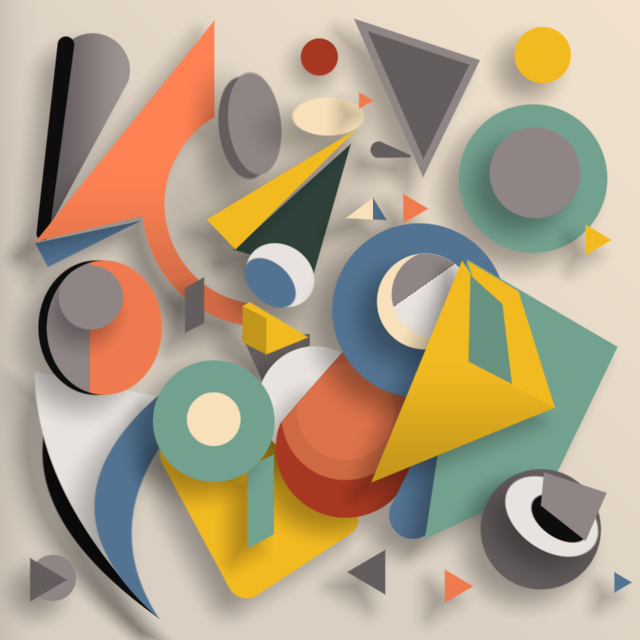
Reproduce this background procedurally as a three.js fragment shader.

```glsl
// Layered paper-cut abstract: cones, discs, shards and swooshes casting soft shadows.
#define EDGE .0016
#define LIFT vec2(.026, .022)
#define BLUR .032
#define SHADOW .3
#define DIM .7
#define DEEP .1
varying vec2 vUv;

const vec3 CREAM = vec3(.97, .88, .73);
const vec3 WHITE = vec3(.91, .89, .87);
const vec3 GRAY = vec3(.56, .52, .52);
const vec3 CORAL = vec3(.94, .48, .31);
const vec3 BRICK = vec3(.66, .22, .13);
const vec3 GOLD = vec3(.95, .73, .13);
const vec3 GREEN = vec3(.45, .63, .56);
const vec3 BLUE = vec3(.32, .45, .57);

vec2 q; // point at which the shapes are measured

float cover(float d, float w) { return 1. - smoothstep(-w, w, d); }
float disc(float x, float y, float r) { return length(q - vec2(x, y)) - r; }

// Ellipse: centre, radii and turn
float oval(float x, float y, float rx, float ry, float turn) {
  float c = cos(turn), s = sin(turn);
  vec2 k = q - vec2(x, y);
  k = vec2(c * k.x + s * k.y, c * k.y - s * k.x);
  return (length(k / vec2(rx, ry)) - 1.) * min(rx, ry);
}

// Capsule whose radius changes from end to end
float taper(float ax, float ay, float bx, float by, float ra, float rb) {
  vec2 k = vec2(bx - ax, by - ay), f = q - vec2(ax, ay);
  float h = clamp(dot(f, k) / dot(k, k), 0., 1.);
  return length(f - k * h) - mix(ra, rb, h);
}

// Signed distance to a four-cornered polygon
float quad(float ax, float ay, float bx, float by, float cx, float cy, float dx, float dy) {
  vec2 v[4];
  v[0] = vec2(ax, ay); v[1] = vec2(bx, by); v[2] = vec2(cx, cy); v[3] = vec2(dx, dy);
  float d = 9., side = 1.;
  vec2 u = v[3];
  for (int i = 0; i < 4; i++) {
    vec2 w = v[i], k = u - w, f = q - w;
    vec2 g = f - k * clamp(dot(f, k) / max(dot(k, k), .00001), 0., 1.);
    d = min(d, dot(g, g));
    bvec3 hit = bvec3(q.y >= w.y, q.y < u.y, k.x * f.y > k.y * f.x);
    if (all(hit) || all(not(hit))) side = -side;
    u = w;
  }
  return side * sqrt(d);
}
float tri(float ax, float ay, float bx, float by, float cx, float cy) {
  return quad(ax, ay, bx, by, cx, cy, cx, cy);
}
// Small pennant; a negative size points left
float flag(float x, float y, float s) { return tri(x, y + s, x + 1.7 * s, y, x, y - s); }

// Pointed sheet with a large bite and a curling tail
float sail() {
  float bite = disc(.414, .681, .157);
  float tail = max(bite - .035, max(q.x - .39, q.y - .69));
  return max(min(tri(.335, .968, .055, .622, .335, .69), tail), -bite);
}
// Region between two curves that meet in a low tip
float swoosh(vec2 l, vec2 r) {
  float t = q.y - .034, x = q.x - .248;
  float d = max(t * (l.x + l.y * t) - x, x - t * (r.x + r.y * t));
  return max(max(d * DIM, -t), q.y + .2 * q.x - .43);
}
float coin() { return oval(.383, .8, .041, .08, .12); }
float egg() { return oval(.15, .488, .09, .105, 0.); }
float frame() { return tri(.553, .971, .75, .906, .661, .723); }
float wheel() { return disc(.664, .529, .075); }
float drum(float y, float r) {
  return max(disc(.54, y, r), dot(q - vec2(.535, .45), vec2(-.756, .655)));
}

#define PAINT(D, INK) col = mix(col, INK, cover(D, EDGE));
#define CAST(D, INK) q += LIFT; col *= 1. - SHADOW * cover(D, BLUR); q = vUv; PAINT(D, INK)

void main() {
  q = vUv;
  // Warm ground with a shaded middle and left side
  vec3 col = mix(vec3(.85, .81, .76), vec3(.94, .88, .8), smoothstep(.5, 2., q.x + q.y));
  col *= 1. - .15 * cover(disc(.4, .6, .2), .1) - .15 * cover(q.x, .07);
  // Upper left: leaf, sail, block and coin
  CAST(taper(.145, .89, .07, .64, .058, .004), GRAY * mix(DIM, 1.1, smoothstep(.08, .2, q.x)))
  PAINT(taper(.103, .93, .067, .635, .013, .01), GRAY * DEEP)
  CAST(tri(.055, .62, .22, .655, .075, .583), BLUE)
  CAST(sail(), CORAL * mix(.86, 1.06, smoothstep(.5, .75, q.y)))
  CAST(quad(.289, .55, .319, .567, .319, .495, .289, .48), GRAY * DIM)
  CAST(coin(), GRAY * DIM)
  q -= vec2(.015, .007);
  PAINT(coin(), GRAY)
  // Top: discs, hollow triangle, cream chip
  CAST(disc(.499, .911, .029), BRICK)
  CAST(disc(.848, .914, .044), GOLD)
  CAST(frame(), GRAY)
  PAINT(frame() + .012, GRAY * DIM)
  CAST(oval(.513, .818, .056, .03, 0.), CREAM)
  CAST(flag(.561, .843, .013), CORAL)
  CAST(taper(.592, .766, .64, .756, .013, .002), GRAY * DIM)
  // Two-sided cone and dome
  CAST(tri(.548, .775, .365, .61, .49, .572), GREEN * .4)
  CAST(tri(.557, .798, .323, .657, .368, .61), GOLD)
  CAST(oval(.438, .57, .056, .047, -.6), WHITE)
  PAINT(oval(.422, .558, .047, .03, -.75), BLUE)
  // Right: target and small flags
  CAST(disc(.833, .721, .116), GREEN)
  CAST(disc(.836, .73, .071), GRAY)
  CAST(flag(.915, .625, .024), GOLD)
  CAST(tri(.54, .659, .583, .691, .604, .656), mix(CREAM, BLUE, step(.583, q.x)))
  CAST(flag(.63, .674, .023), CORAL)
  // Left: swooshes and split disc
  vec2 rim = vec2(-1., 1.29), fold = vec2(-1.15, 3.3);
  CAST(swoosh(vec2(-1.4, 2.7), rim), GRAY * DEEP)
  CAST(swoosh(rim, fold), WHITE)
  CAST(swoosh(fold, vec2(-.64, 2.42)), BLUE)
  CAST(egg(), GRAY * DEEP)
  q.x -= .013;
  PAINT(egg(), mix(GRAY, CORAL, step(.14, vUv.x)))
  CAST(disc(.142, .535, .05), GRAY)
  // Lower middle: gold sheet, box, red drum, ring
  CAST(quad(.28, .29, .385, .095, .53, .19, .44, .32) - .03, GOLD)
  CAST(quad(.378, .475, .484, .478, .484, .46, .41, .405), GRAY * DIM)
  PAINT(quad(.39, .528, .482, .473, .416, .446, .379, .522), GOLD)
  PAINT(quad(.379, .522, .416, .503, .416, .446, .379, .465), GOLD * .8)
  CAST(disc(.492, .37, .089), WHITE)
  CAST(drum(.3, .109), BRICK)
  PAINT(drum(.35, .1), CORAL * .86)
  PAINT(drum(.357, .076), CORAL * .92)
  CAST(quad(.387, .27, .428, .29, .428, .165, .387, .143), GREEN)
  CAST(disc(.334, .342, .095), GREEN)
  PAINT(disc(.334, .345, .042), CREAM)
  // Blue wheel, green sheet, gold pyramid
  CAST(disc(.655, .515, .136), BLUE)
  CAST(wheel(), CREAM)
  PAINT(max(disc(.68, .54, .068), wheel()), mix(WHITE, GRAY, step(.09, q.y - .7 * q.x)))
  CAST(taper(.7, .3, .645, .195, .04, .037), BLUE)
  CAST(quad(.73, .595, .965, .458, .865, .25, .664, .158), GREEN)
  CAST(tri(.722, .593, .867, .363, .58, .246), GOLD * mix(.82, 1., smoothstep(.25, .45, q.y)))
  PAINT(quad(.73, .593, .81, .545, .867, .363, .797, .4), GOLD)
  PAINT(quad(.735, .57, .785, .525, .8, .4, .732, .435), GREEN * .9)
  // Bottom: bowl, dome and shards
  CAST(disc(.845, .173, .094), GRAY * DIM)
  CAST(oval(.862, .193, .08, .053, -.6), WHITE)
  PAINT(oval(.875, .19, .05, .03, -.6), GRAY * DEEP)
  PAINT(quad(.85, .262, .948, .23, .915, .155, .845, .21), GRAY)
  CAST(disc(.083, .097, .036), GRAY)
  PAINT(flag(.047, .094, .034), GRAY * DIM)
  CAST(flag(.602, .106, -.035), GRAY * DIM)
  CAST(flag(.695, .084, .026), CORAL)
  CAST(flag(.96, .09, .016), BLUE)
  gl_FragColor = vec4(col, 1.);
}
```
